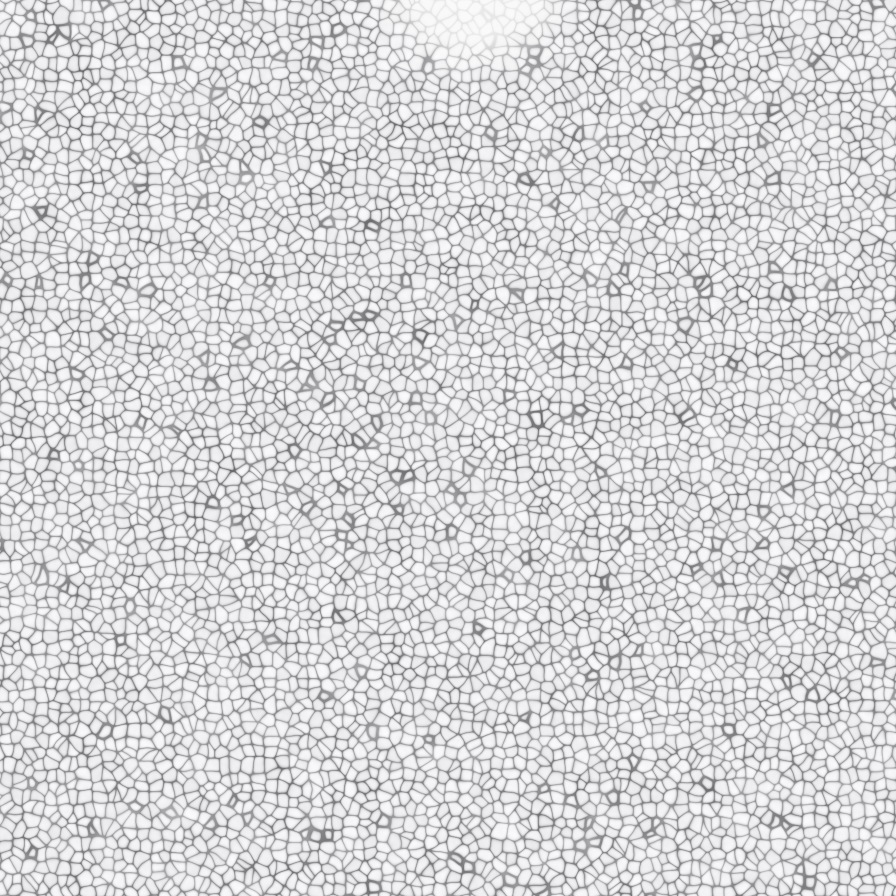
Write a WebGL 1 fragment shader that draws this texture.

```glsl
precision highp float;
// Pale, tightly packed gravel with thin grey gaps and a soft highlight at the top edge.

uniform vec2 u_resolution;

const float GRAINS = 78.0;          // grains across the canvas
const float JITTER = 0.86;          // irregularity of grain centres
const float WARP = 0.30;            // bending of grain outlines, in grains
const float ROUNDING = 14.0;        // higher gives sharper grain corners
const float EDGE_SOFTNESS = 0.062;  // width of the shaded rim, in grains
const float TONE_SPREAD = 0.045;    // brightness difference between grains
const float VOID_SHARE = 0.03;      // share of grains sunk into shadow
const float VOID_DEPTH = 0.14;
const vec3 GRAIN_COLOR = vec3(0.953, 0.953, 0.960);
const vec3 GAP_COLOR = vec3(0.550, 0.550, 0.562);
const vec3 GLOW_COLOR = vec3(0.985);
const vec2 GLOW_CENTER = vec2(0.53, 1.02);
const float GLOW_RADIUS = 0.14;

vec2 hash2(vec2 p) {
  vec3 q = fract(p.xyx * vec3(0.1031, 0.1030, 0.0973));
  q += dot(q, q.yzx + 33.33);
  return fract((q.xx + q.yz) * q.zy);
}

float cornerSlope(vec2 cell, vec2 offset) {
  float angle = 6.2832 * hash2(cell + 91.0).x;
  return dot(vec2(cos(angle), sin(angle)), offset);
}

// Gradient noise, roughly -0.7 to 0.7
float gradientNoise(vec2 p) {
  vec2 i = floor(p);
  vec2 f = p - i;
  vec2 u = f * f * f * (f * (f * 6.0 - 15.0) + 10.0);
  vec2 e = vec2(1.0, 0.0);
  float low = mix(cornerSlope(i, f), cornerSlope(i + e, f - e), u.x);
  float high = mix(cornerSlope(i + e.yx, f - e.yx), cornerSlope(i + 1.0, f - 1.0), u.x);
  return mix(low, high, u.y);
}

vec2 grainCenter(vec2 cell) {
  return cell + 0.5 + JITTER * (hash2(cell + 17.0) - 0.5);
}

// x: rounded distance to the grain border, yz: cell of the grain
vec3 grainField(vec2 p) {
  vec2 base = floor(p);
  vec2 ownCell = base;
  vec2 toOwn = vec2(0.0);
  float nearest = 9.0;
  for (int y = -1; y <= 1; y++) {
    for (int x = -1; x <= 1; x++) {
      vec2 cell = base + vec2(float(x), float(y));
      vec2 toCell = grainCenter(cell) - p;
      float d = dot(toCell, toCell);
      if (d < nearest) {
        nearest = d;
        ownCell = cell;
        toOwn = toCell;
      }
    }
  }
  // Smooth minimum over the borders rounds the corners
  float sum = 0.0;
  for (int y = -2; y <= 2; y++) {
    for (int x = -2; x <= 2; x++) {
      vec2 toCell = grainCenter(ownCell + vec2(float(x), float(y))) - p;
      vec2 between = toCell - toOwn;
      float span = length(between);
      if (span > 0.001) {
        float border = dot(0.5 * (toCell + toOwn), between) / span;
        sum += exp(-ROUNDING * border);
      }
    }
  }
  return vec3(-log(sum) / ROUNDING, ownCell);
}

vec3 gravel(vec2 uv) {
  vec2 p = uv * GRAINS + 40.0;
  vec2 bend = vec2(gradientNoise(p * 0.7), gradientNoise(p * 0.7 + 57.3));
  vec3 grain = grainField(p + WARP * bend);
  vec2 random = hash2(grain.yz + 143.0);

  // Gap depth varies from spot to spot, with a few sunken grains
  float patchDepth = 1.0 + 0.5 * gradientNoise(p * 0.4 + 21.7)
                   + 0.18 * gradientNoise(p * 0.09 + 8.3);
  float sunken = VOID_DEPTH * step(1.0 - VOID_SHARE, random.y);
  float gap = exp(-max(grain.x - sunken, 0.0) / EDGE_SOFTNESS);
  vec3 color = mix(GRAIN_COLOR, GAP_COLOR, gap * patchDepth);
  color += TONE_SPREAD * (random.x - 0.5) + 0.02 * gradientNoise(p * 1.8);

  // Overexposed highlight with a ragged rim
  float reach = distance(uv, GLOW_CENTER) + 0.02 * gradientNoise(uv * 25.0);
  float glow = 1.0 - smoothstep(0.35 * GLOW_RADIUS, GLOW_RADIUS, reach);
  return mix(color, GLOW_COLOR, 0.82 * glow);
}

void main() {
  // Four samples smooth the thin gaps
  vec3 color = vec3(0.0);
  for (int i = 0; i < 4; i++) {
    float n = float(i);
    vec2 shift = vec2(mod(n, 2.0), floor(n * 0.5)) * 0.5 - 0.25;
    color += gravel((gl_FragCoord.xy + shift) / u_resolution.y);
  }
  gl_FragColor = vec4(clamp(color * 0.25, 0.0, 1.0), 1.0);
}
```
